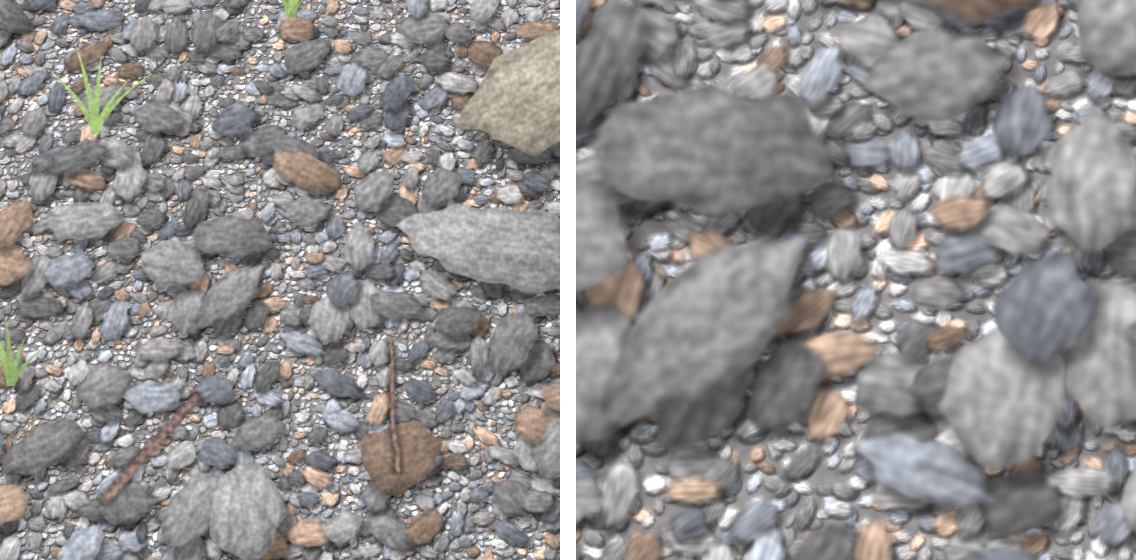
Left: the whole. Right: its middle third, enlarged.
Reproduce this texture procedurally as a WebGL 2 fragment shader.

```glsl
#version 300 es
precision highp float;
// Loose grey gravel over pale grit, with half-buried rocks, twigs and grass tufts.

#define EDGE_SOFTNESS 0.0024
#define SHADOW 0.40
#define FACETING 0.55
#define STREAKS 0.20
#define SPECKLE 0.19
#define TILT 0.45
#define TILT_SPREAD 2.2
#define RUST_SHARE 0.13
#define GRIT_CELLS 88.0
#define BRIGHTNESS 1.06
#define GRASS vec3(0.57, 0.68, 0.41)
#define BARK vec3(0.47, 0.39, 0.37)

uniform vec2 u_resolution;
out vec4 fragColor;

float hash(vec2 p) {
    vec3 q = fract(p.xyx * 0.1031);
    q += dot(q, q.yzx + 33.33);
    return fract((q.x + q.y) * q.z);
}

vec2 hash2(vec2 p) {
    return vec2(hash(p + 17.3), hash(p + 71.9));
}

mat2 rotation(float a) {
    return mat2(cos(a), sin(a), -sin(a), cos(a));
}

// Gradient noise, roughly -0.6 to 0.6
float corner(vec2 cell, vec2 offset) {
    float a = 6.2832 * hash(cell + offset);
    return dot(vec2(cos(a), sin(a)), -offset);
}

float noise(vec2 p) {
    vec2 i = floor(p), f = p - i;
    vec2 u = f * f * f * (f * (f * 6.0 - 15.0) + 10.0);
    vec4 g;
    for (int k = 0; k < 4; k++) {
        vec2 o = vec2(k & 1, k >> 1);
        float a = 6.2832 * hash(i + o);
        g[k] = dot(vec2(cos(a), sin(a)), f - o);
    }
    return mix(mix(g.x, g.y, u.x), mix(g.z, g.w, u.x), u.y);
}

// One faceted stone with a soft contact shadow at its lower right
void drawStone(vec2 p, vec2 centre, vec2 radii, float angle, float seed, vec3 tint, inout vec3 col) {
    mat2 toLocal = rotation(-angle);
    vec2 d = toLocal * (p - centre);
    if (length(d / radii) > 2.0) return;

    vec2 fall = toLocal * vec2(0.22, -0.34) * radii.y;
    col *= 1.0 - SHADOW * smoothstep(1.25, 0.8, length((d - fall) / radii));

    vec2 n = d / radii.y + seed * 53.0;
    vec2 u = d / radii + 0.22 * vec2(noise(n * 1.3), noise(n * 1.3 + 29.0));
    float facets = 0.0;
    for (int i = 0; i < 6; i++) {
        float a = 1.0472 * (float(i) + 0.8 * hash(vec2(seed * 91.0, i)));
        facets = max(facets, dot(u, vec2(cos(a), sin(a))) / 0.9);
    }
    float shape = mix(length(u), facets, FACETING);
    float cover = smoothstep(EDGE_SOFTNESS, -EDGE_SOFTNESS, (shape - 1.0) * radii.y);

    float light = 1.0 + 0.13 * dot(p - centre, vec2(-0.4, 0.9)) / radii.y;
    light -= 0.16 * smoothstep(0.65, 1.05, shape);
    light += STREAKS * noise(n * vec2(1.0, 3.4)) + SPECKLE * noise(d * vec2(60.0, 110.0) + seed * 31.0);
    col = mix(col, tint * light, cover);
}

vec3 stoneTint(vec2 key, vec2 toneRange) {
    float hue = hash(key + 5.7);
    vec3 tint = vec3(1.0, 0.99, 0.99);
    if (hue < RUST_SHARE) tint = vec3(1.14, 0.98, 0.87);
    else if (hue > 0.8) tint = vec3(0.95, 0.98, 1.04);
    return tint * mix(toneRange.x, toneRange.y, hash(key + 43.1));
}

// Jittered grid of stones of one size class
void scatter(vec2 p, float cells, float density, vec2 toneRange, inout vec3 col) {
    vec2 home = floor(p * cells);
    for (int y = -1; y <= 1; y++)
    for (int x = -1; x <= 1; x++) {
        vec2 id = home + vec2(x, y);
        vec2 key = id + cells * 7.0;
        float patchiness = 0.5 * noise(id / cells * 5.0 + 3.0);
        if (hash(key) > density + patchiness * (1.0 - density)) continue;
        vec2 shape = hash2(key + 11.0);
        vec2 centre = (id + 0.15 + 0.7 * hash2(key)) / cells;
        float len = mix(0.4, 0.74, shape.x) / cells;
        float angle = TILT + TILT_SPREAD * (hash(key + 23.0) - 0.5);
        drawStone(p, centre, len * vec2(1.0, mix(0.45, 0.8, shape.y)), angle,
                  hash(key + 37.0), stoneTint(key, toneRange), col);
    }
}

void drawTwig(vec2 p, vec2 a, vec2 b, float width, inout vec3 col) {
    p += 0.006 * noise(p * 18.0);
    vec2 along = b - a;
    float t = clamp(dot(p - a, along) / dot(along, along), 0.0, 1.0);
    float d = length(p - a - along * t) - width * mix(1.0, 0.7, t);
    col *= 1.0 - 0.3 * smoothstep(0.012, 0.0, d);
    vec3 bark = BARK * (1.0 + 0.5 * noise(p * 90.0) - 0.25 * d / width);
    col = mix(col, bark, smoothstep(EDGE_SOFTNESS, -EDGE_SOFTNESS, d));
}

// Fan of curved, tapering blades
void drawTuft(vec2 p, vec2 root, float height, inout vec3 col) {
    for (int i = 0; i < 5; i++) {
        vec2 h = hash2(root * 97.0 + float(i) * 3.1);
        float t = (p.y - root.y) / (height * mix(0.45, 1.0, h.x));
        if (t < 0.0 || t > 1.0) continue;
        float lean = (float(i) - 2.0 + h.y - 0.5) * 0.24 * height;
        float d = abs(p.x - root.x - lean * t * (0.4 + 0.6 * t)) - 0.006 * (1.0 - t * t);
        vec3 blade = GRASS * (0.85 + 0.3 * h.y + 0.15 * t);
        col = mix(col, blade, 0.9 * smoothstep(EDGE_SOFTNESS, -EDGE_SOFTNESS, d));
    }
}

void main() {
    vec2 p = gl_FragCoord.xy / min(u_resolution.x, u_resolution.y);
    // Ground recedes slightly toward the top
    vec2 ground = vec2((p.x - 0.5) * (0.9 + 0.25 * p.y), p.y * (0.9 + 0.2 * p.y));

    // Grit, then stones from small to large
    vec3 col = vec3(0.55, 0.54, 0.54);
    scatter(ground, GRIT_CELLS, 1.0, vec2(0.55, 1.0), col);
    scatter(ground, 44.0, 0.6, vec2(0.46, 0.88), col);
    scatter(ground, 26.0, 0.52, vec2(0.43, 0.78), col);
    scatter(ground, 15.0, 0.42, vec2(0.44, 0.70), col);
    scatter(ground, 9.0, 0.17, vec2(0.46, 0.66), col);

    // Half-buried rocks at the right
    drawStone(p, vec2(0.97, 0.84), vec2(0.15, 0.095), 0.5, 0.31, vec3(0.67, 0.64, 0.58), col);
    drawStone(p, vec2(0.91, 0.56), vec2(0.19, 0.07), -0.15, 0.72, vec3(0.62, 0.62, 0.62), col);

    drawTwig(p, vec2(0.19, 0.11), vec2(0.35, 0.29), 0.010, col);
    drawTwig(p, vec2(0.71, 0.16), vec2(0.695, 0.38), 0.005, col);
    drawTuft(p, vec2(0.17, 0.76), 0.20, col);
    drawTuft(p, vec2(0.02, 0.31), 0.16, col);
    drawTuft(p, vec2(0.52, 0.97), 0.07, col);

    col *= BRIGHTNESS * (1.0 + 0.16 * noise(p * 130.0) + 0.12 * noise(p * 55.0));
    fragColor = vec4(clamp(col, 0.0, 1.0), 1.0);
}
```
